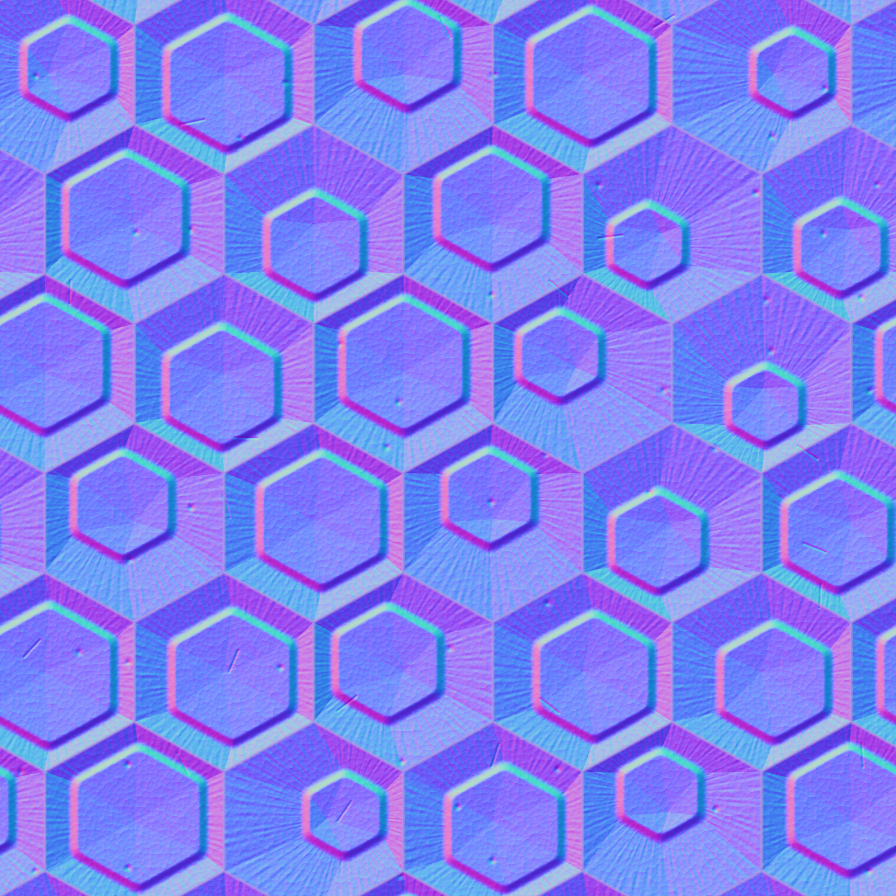
Reproduce this texture map procedurally as a Shadertoy shader.

```glsl
#define GRID vec2(5.0, 6.0)       // hexagons across, rows down
#define ROW_STEP 0.8660254        // row spacing in cell widths
#define PLATEAU_MIN 0.15          // smallest plateau apothem
#define PLATEAU_MAX 0.355         // largest plateau apothem
#define OUTER_RISE 0.092          // height of the surrounding slopes
#define INNER_RISE 0.042          // height of the plateau facets
#define BEVEL_TILT 1.45
#define RAY_COUNT 66.0
#define RAY_TILT 0.24
#define GRAIN_TILT 0.22
#define CREASE_WIDTH 0.009
#define CREASE_COLOR vec3(0.70, 0.60, 0.88)

vec3 hash3(vec2 p) {
    vec3 k = fract(p.xyx * vec3(0.1031, 0.1030, 0.0973));
    k += dot(k, k.yxz + 33.33);
    return fract((k.xxy + k.yzz) * k.zyx);
}

// Vector from the nearest cellular feature point; wraps after "period" cells
vec2 cellularVector(vec2 p, float period) {
    vec2 base = floor(p), nearest = vec2(2.0);
    for (int y = -1; y <= 1; y++)
    for (int x = -1; x <= 1; x++) {
        vec2 cell = base + vec2(x, y);
        vec2 v = p - cell - hash3(mod(cell, period) + 3.7).xy;
        if (dot(v, v) < dot(nearest, nearest)) nearest = v;
    }
    return nearest;
}

// Offset from the nearest hexagon centre, and its wrapped id
vec2 hexCell(vec2 p, out vec2 id) {
    vec2 period = vec2(1.0, 2.0 * ROW_STEP);
    vec2 a = mod(p - vec2(0.75, 0.5 * ROW_STEP) + 0.5 * period, period) - 0.5 * period;
    vec2 b = mod(p - vec2(0.25, 1.5 * ROW_STEP) + 0.5 * period, period) - 0.5 * period;
    vec2 local = dot(a, a) < dot(b, b) ? a : b;
    vec2 center = p - local;
    id = mod(round(center * vec2(2.0, 1.0 / ROW_STEP) - 0.5), GRID * vec2(2.0, 1.0));
    return local;
}

// Sparse short scratches and round pits
vec2 wearSlope(vec2 uv) {
    vec2 g = uv * 17.0, cell = floor(g);
    vec3 h = hash3(cell + 91.0);
    vec2 v = fract(g) - 0.3 - 0.4 * h.xy;
    float angle = 6.2832 * fract(h.x * 17.0);
    vec2 along = vec2(cos(angle), sin(angle));
    float reach = h.z > 0.93 ? 0.22 : 0.0;
    v -= along * clamp(dot(v, along), -reach, reach);
    float size = reach > 0.0 ? 0.025 : 0.055;
    return v / size * exp(-dot(v, v) / (size * size)) * step(0.82, h.z) * 1.6;
}

vec3 surfaceColor(vec2 uv) {
    vec2 id;
    vec2 p = hexCell(uv * GRID * vec2(1.0, ROW_STEP), id);

    // Plateau size and shift: small plateaus wander further
    vec3 h = hash3(id + 12.3);
    float size = mix(PLATEAU_MIN, PLATEAU_MAX, pow(h.x, 0.65));
    float turn = 6.2832 * h.y;
    vec2 shift = (0.385 - size) * vec2(cos(turn), sin(turn));
    vec2 q = p - shift;
    vec2 apex = -shift * min(1.0, 0.5 * size / length(shift));

    // Facets outside and inside the plateau, and its rounded rim
    float outerBest = -1e3, innerBest = -1e3, border = 0.0, weightSum = 0.0;
    vec2 outerSlope = vec2(0.0), innerSlope = vec2(0.0), rim = vec2(0.0);
    for (int i = 0; i < 6; i++) {
        float a = float(i) * 1.0471976;
        vec2 n = vec2(cos(a), sin(a));
        float gap = 0.5 - dot(shift, n) - size;
        float reach = size - dot(apex, n);
        float outer = (dot(q, n) - size) / gap;
        float inner = dot(q - apex, n) / reach;
        if (outer > outerBest) { outerBest = outer; outerSlope = n * OUTER_RISE / gap; }
        if (inner > innerBest) { innerBest = inner; innerSlope = n * INNER_RISE / reach; }
        float weight = exp(75.0 * dot(q, n));
        rim += n * weight;
        weightSum += weight;
        border = max(border, dot(p, n));
    }
    rim /= weightSum;
    float d = log(weightSum) / 75.0 - size;
    float outside = smoothstep(-0.005, 0.015, d);
    vec2 slope = mix(innerSlope, outerSlope, outside);

    // Irregular grooves fanning out from the plateau
    float angle = atan(q.y, q.x), radius = length(q);
    float phase = 6.2832 * h.z;
    float rays = 0.65 * sin(RAY_COUNT * angle + 1.8 * sin(7.0 * angle + phase))
               + 0.45 * sin(107.0 * angle + 2.0 * sin(5.0 * angle - phase));
    rays *= 0.8 + 0.3 * sin(31.0 * radius + 9.0 * angle + phase);
    slope += vec2(-q.y, q.x) / max(radius, 0.02) * rays * RAY_TILT * mix(0.14, 1.0, outside);

    // Bevel, grain and wear
    float bevel = smoothstep(-0.022, 0.002, d) * (1.0 - smoothstep(0.006, 0.052, d));
    slope = mix(slope, -rim * BEVEL_TILT, bevel);
    slope += cellularVector(uv * 190.0, 190.0) * GRAIN_TILT;
    slope += cellularVector(uv * 70.0, 70.0) * GRAIN_TILT * 0.35;
    slope += wearSlope(uv);

    // Encode the normal with green pointing down the slope
    vec3 normal = normalize(vec3(slope.x, -slope.y, 1.0));
    float crease = 1.0 - smoothstep(0.4 * CREASE_WIDTH, 1.4 * CREASE_WIDTH, 0.5 - border);
    return mix(normal * 0.5 + 0.5, CREASE_COLOR, 0.65 * crease);
}

void mainImage(out vec4 fragColor, in vec2 fragCoord) {
    // Four samples per pixel smooth facets and grooves
    vec3 color = vec3(0.0);
    for (int i = 0; i < 4; i++) {
        vec2 jitter = vec2(i % 2, i / 2) * 0.5 - 0.25;
        color += surfaceColor((fragCoord + jitter) / iResolution.xy);
    }
    fragColor = vec4(color * 0.25, 1.0);
}
```
